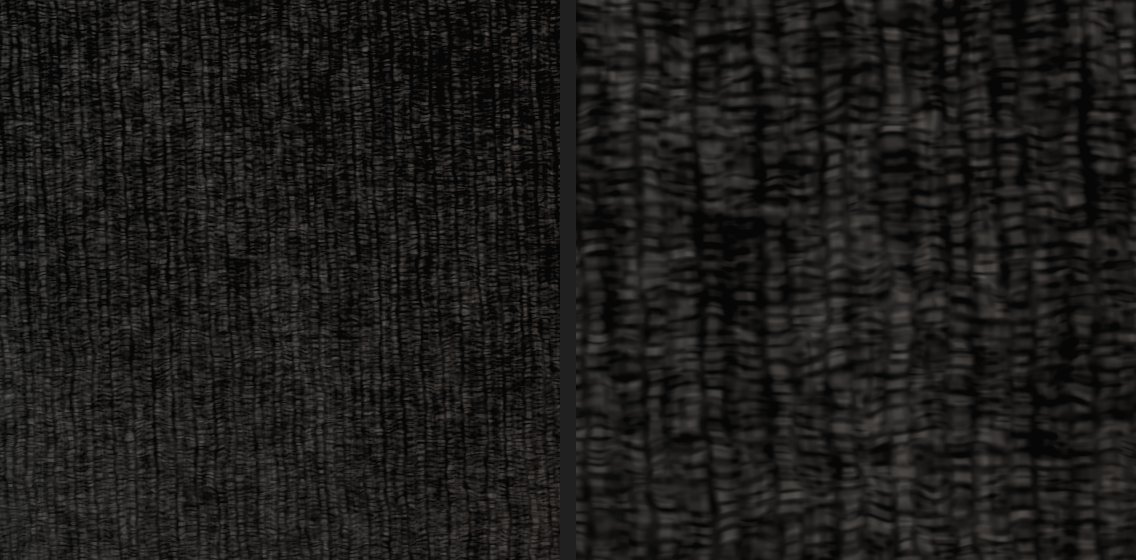
Left, the full canvas; right, a detail of the centre.
A Shadertoy shader for this texture:

```glsl
// Dark charcoal upholstery cloth: uneven upright ribs of short, soft stitches in dim light.

// Sineless hash of a 2D point to 0..1
float hash(vec2 p) {
    vec3 q = fract(p.xyx * 0.1031);
    q += dot(q, q.yzx + 33.33);
    return fract((q.x + q.y) * q.z);
}

// Smooth value noise
float noise(vec2 p) {
    vec2 i = floor(p), f = fract(p);
    f = f * f * (3.0 - 2.0 * f);
    return mix(mix(hash(i), hash(i + vec2(1, 0)), f.x),
               mix(hash(i + vec2(0, 1)), hash(i + vec2(1, 1)), f.x), f.y);
}

// Rounded stitches stacked in columns, each with its own size and brightness
float stitches(vec2 p) {
    float column = floor(p.x);
    p.y += 9.0 * hash(vec2(column, 7.0)) + 1.3 * noise(vec2(column * 3.7, p.y * 0.5));
    vec2 id = vec2(column, floor(p.y));
    vec2 halfSize = 0.24 + 0.2 * vec2(hash(id + 31.0), hash(id + 57.0));
    vec2 q = abs(fract(p) - 0.5) - halfSize + 0.15;
    float d = length(max(q, 0.0)) + min(max(q.x, q.y), 0.0) - 0.15;
    return smoothstep(0.14, -0.2, d) * mix(0.4, 1.0, hash(id + 83.0));
}

void mainImage(out vec4 fragColor, in vec2 fragCoord) {
    vec2 uv = fragCoord / iResolution.y;
    vec2 place = fragCoord / iResolution.xy;

    // Lean the ribs slightly and make the threads wander
    vec2 cloth = uv + vec2(0.04 * uv.y, -0.03 * uv.x);
    cloth += 0.008 * (vec2(noise(uv * vec2(24, 14)), noise(uv * 22.0 + 40.0)) - 0.5);
    cloth += 0.004 * (vec2(noise(uv * 75.0 + 11.0), noise(uv * 75.0 + 63.0)) - 0.5);

    // Two stitch layers, then upright streaks, cross threads and fine fuzz
    float weave = 0.13 * (stitches(cloth * vec2(56, 108)) - 0.42);
    weave += 0.08 * (stitches(cloth * vec2(83, 135) + 17.3) - 0.42);
    weave += 0.09 * (noise(cloth * vec2(115, 22)) - 0.5);
    weave += 0.10 * (noise(cloth * vec2(62, 190) + 5.0) - 0.5);
    weave += 0.05 * (noise(uv * 210.0) - 0.5);
    weave += 0.04 * (noise(cloth * vec2(28, 6) + 90.0) - 0.5);

    // Relief fades toward the lighter lower left
    float light = 0.137 + 0.045 * (0.5 - place.y) + 0.03 * (0.5 - place.x);
    light += 0.02 * (noise(uv * 4.0 + 3.0) - 0.5);
    float value = max(light + weave * mix(0.9, 1.25, place.y), 0.025);

    // Neutral grey on the left, faintly brown on the right
    vec3 tint = mix(vec3(1.01, 1.0, 0.98), vec3(1.08, 0.99, 0.93), place.x);
    fragColor = vec4(value * tint, 1.0);
}
```
